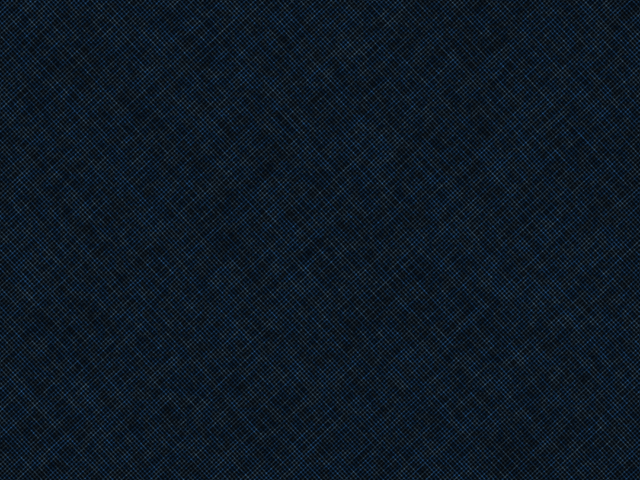
Give the GLSL for this pattern, as a WebGL 2 fragment shader.

```glsl
#version 300 es
precision highp float;

uniform vec2 u_resolution;
out vec4 fragColor;

float hash(vec2 cell) {
    uvec2 k = uvec2(ivec2(cell)) * uvec2(1597334673u, 3812015801u);
    uint h = (k.x ^ k.y) * 1597334673u;
    h = (h ^ (h >> 15)) * 2246822519u;
    h ^= h >> 13;
    return float(h >> 8) / 16777216.0;
}

float valueNoise(vec2 p) {
    vec2 cell = floor(p);
    vec2 f = fract(p);
    f = f * f * (3.0 - 2.0 * f);
    float low = mix(hash(cell), hash(cell + vec2(1, 0)), f.x);
    float high = mix(hash(cell + vec2(0, 1)), hash(cell + vec2(1, 1)), f.x);
    return mix(low, high, f.y);
}

// One set of parallel threads: x runs across them, y along them
float threads(vec2 p, float seed, float pixelSpan) {
    float id = floor(p.x);
    float profile = pow(0.5 - 0.5 * cos(6.28318 * fract(p.x)), 1.35);

    // Blend to the mean where threads are too fine to resolve
    profile = mix(profile, 0.42, smoothstep(0.45, 0.9, pixelSpan));

    float longTone = valueNoise(vec2(id + seed, p.y * 0.05));
    float shortTone = valueNoise(vec2(id - seed, p.y * 0.3));
    return profile * mix(0.4, 1.6, 0.5 * longTone + 0.5 * shortTone);
}

void main() {
    vec2 uv = gl_FragCoord.xy / u_resolution.y;
    float density = 148.0;
    float pixelSpan = density / u_resolution.y;

    // Two crossing diagonal directions
    float angle = radians(43.0);
    vec2 axis = vec2(cos(angle), sin(angle));
    vec2 p = density * vec2(dot(uv, axis), dot(uv, vec2(-axis.y, axis.x)));
    float weave = 0.5 * (threads(p, 17.0, pixelSpan)
                       + threads(p.yx, 391.0, pixelSpan));

    // Fibre grain
    weave *= 0.7 + 0.6 * valueNoise(uv * 330.0);

    // Thread tint varies between slate and blue
    vec3 ground = vec3(0.009, 0.016, 0.027);
    vec3 slate = vec3(0.135, 0.205, 0.262);
    vec3 blue = vec3(0.088, 0.194, 0.305);
    float tint = smoothstep(0.25, 0.75, valueNoise(p * 0.9 + 73.0));
    fragColor = vec4(mix(ground, mix(slate, blue, tint), weave), 1.0);
}
```
